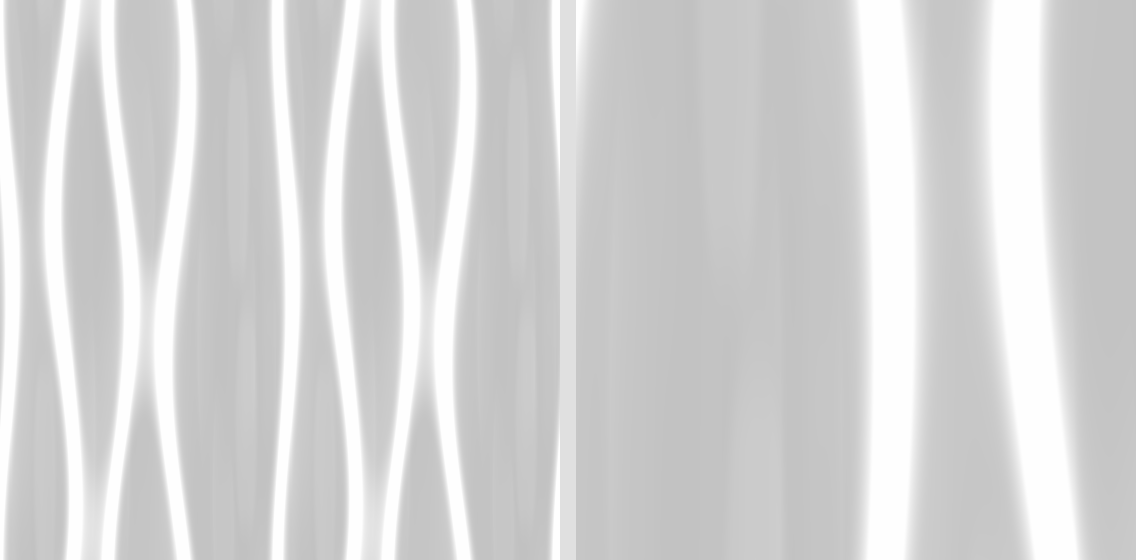
Left, the full canvas; right, a detail of the centre.
This texture is drawn by a WebGL 2 fragment shader. Its source:

```glsl
#version 300 es
precision highp float;
// Soft white wavy strands running vertically over grey, with faint wisps; tiles seamlessly.

#define REPEATS 2.0        // tiles across the canvas
#define CORE_WIDTH 0.026   // strand half width, in tile widths
#define TAIL_AMOUNT 0.28   // soft light beside each strand
#define TAIL_WIDTH 0.038
#define WEB_WIDTH 0.078    // reach of the light joining close strands
#define WEB_AMOUNT 0.5
#define WISP_COUNT 16
#define WISP_AMOUNT 0.09
#define LENS_AMOUNT 0.10
#define STREAK_AMOUNT 0.05
#define BASE_GREY 0.757
#define PEAK_WHITE 0.995

uniform vec2 u_resolution;
out vec4 fragColor;

const float TAU = 6.2831853;

// Centre, sway, phase of the rightmost point, relative width
const vec4 STRANDS[4] = vec4[4](
    vec4(0.018, 0.026, 0.52, 0.86),
    vec4(0.230, 0.039, 0.885, 1.00),
    vec4(0.427, 0.042, 0.55, 0.88),
    vec4(0.630, 0.044, 0.14, 1.18));

float hash(vec2 p) {
    vec3 q = fract(vec3(p.xyx) * 0.1031);
    q += dot(q, q.yzx + 33.33);
    return fract((q.x + q.y) * q.z);
}

// Signed distance on a circle of length one
float wrapDelta(float a, float b) {
    return fract(a - b + 0.5) - 0.5;
}

// Value noise that wraps after the given number of cells
float wrapNoise(vec2 p, vec2 cells) {
    p *= cells;
    vec2 i = floor(p), f = fract(p);
    f = f * f * (3.0 - 2.0 * f);
    vec2 a = mod(i, cells), b = mod(i + 1.0, cells);
    return mix(mix(hash(a), hash(vec2(b.x, a.y)), f.x),
               mix(hash(vec2(a.x, b.y)), hash(b), f.x), f.y);
}

// Bright cores, lopsided tails and the web between neighbours
float strandLight(vec2 p) {
    float core = 0.0, tail = 0.0, density = 0.0;
    for (int i = 0; i < 4; i++) {
        vec4 s = STRANDS[i];
        float angle = TAU * (p.y - s.z);
        float d = wrapDelta(p.x, s.x + s.y * cos(angle));
        float w = CORE_WIDTH * s.w * (1.0 + 0.18 * cos(TAU * (p.y - 0.42)));
        float side = sign(d) * sin(angle + float(i) * 1.7);
        core += 1.25 * exp(-d * d / (w * w));
        tail += TAIL_AMOUNT * exp(-abs(d) / (TAIL_WIDTH * (1.0 + 0.6 * side)));
        density += exp(-d * d / (WEB_WIDTH * WEB_WIDTH));
    }
    return core + tail + WEB_AMOUNT * smoothstep(0.7, 1.2, density);
}

// Thin curved lines, crisp on one side and soft on the other
float wispLight(vec2 p) {
    float light = 0.0;
    for (int i = 0; i < WISP_COUNT; i++) {
        float k = float(i);
        float dy = wrapDelta(p.y, hash(vec2(k, 3.0)));
        float reach = mix(0.15, 0.38, hash(vec2(k, 7.0)));
        float bow = (hash(vec2(k, 11.0)) - 0.5) * 1.2;
        float centre = (k + hash(vec2(k, 17.0))) / float(WISP_COUNT);
        float d = wrapDelta(p.x, centre + bow * dy * dy);
        float crisp = bow > 0.0 ? d : -d;
        float falloff = crisp > 0.0 ? 0.035 : 0.005;
        light += exp(-abs(d) / falloff) * smoothstep(1.0, 0.3, abs(dy) / reach);
    }
    return WISP_AMOUNT * light;
}

// Long pale lenses in the wide gaps
float lensLight(vec2 p) {
    float light = 0.0;
    for (int i = 0; i < 3; i++) {
        float k = float(i);
        float dy = wrapDelta(p.y, 0.85 + 0.45 * k) / 0.24;
        float d = abs(wrapDelta(p.x, min(0.16 + 0.69 * k, 0.88)));
        float halfWidth = 0.038 * sqrt(max(1.0 - dy * dy, 0.0));
        light += smoothstep(0.009, -0.009, d - halfWidth) * smoothstep(1.0, 0.6, abs(dy));
    }
    return LENS_AMOUNT * light;
}

void main() {
    vec2 uv = gl_FragCoord.xy / u_resolution;
    vec2 p = vec2(fract(uv.x * REPEATS), 1.0 - uv.y);
    float streaks = STREAK_AMOUNT * (wrapNoise(p, vec2(40.0, 3.0)) - 0.4);
    float light = strandLight(p) + wispLight(p) + lensLight(p) + streaks;
    // Soft shoulder into white
    light = clamp(light, 0.0, 1.3);
    light = mix(light, 1.0, smoothstep(0.75, 1.15, light));
    fragColor = vec4(vec3(mix(BASE_GREY, PEAK_WHITE, light)), 1.0);
}
```
